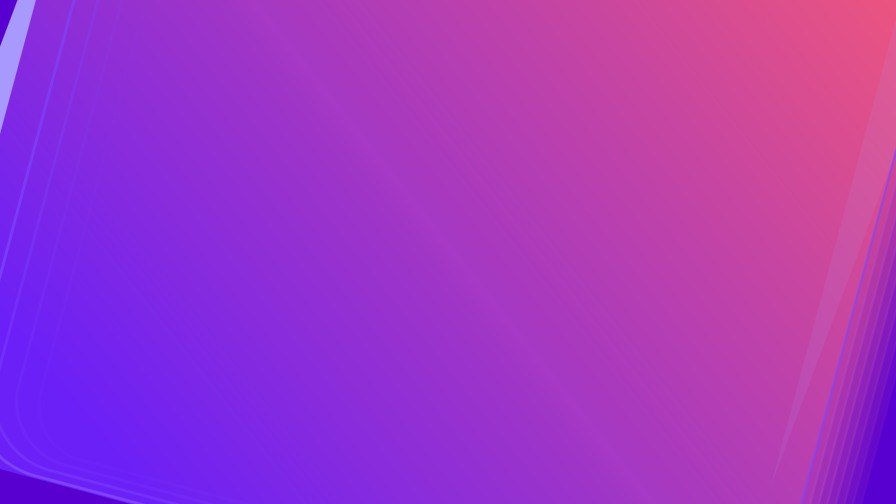
A Shadertoy shader for this background:

```glsl
// Diagonal violet-to-coral gradient framed by tilted, rounded, layered panel edges.

const vec3 VIOLET     = vec3(0.42, 0.125, 0.97);
const vec3 CORAL      = vec3(0.92, 0.33, 0.50);
const vec3 INDIGO     = vec3(0.345, 0.0, 0.81);
const vec3 LAVENDER   = vec3(0.66, 0.60, 1.0);
const vec3 LINE_BLUE  = vec3(0.49, 0.27, 1.0);
const vec3 LINE_MAUVE = vec3(0.70, 0.30, 0.78);

const vec2  GRADIENT_DIR   = vec2(0.78, 0.62);
const vec2  GRADIENT_RANGE = vec2(0.226, 2.007);
const float CREASE_POS     = 1.010;
const float TILT           = 0.2618;   // panel rotation, radians
const float STEEP_SLOPE    = 0.375;    // run over rise of the steeper cuts

const int   OUTLINES      = 4;
const vec2  OUTLINE_START = vec2(-0.117, 0.072);
const vec2  OUTLINE_STEP  = vec2(0.046, 0.018);
const float OUTLINE_WIDTH = 0.0028;

const int   BANDS       = 8;
const float BAND_START  = 1.536;
const float BAND_STEP   = 0.0165;
const float BAND_WIDTH  = 0.0022;

const float PANEL_BOTTOM = 0.067;
const float RIBBON_EDGE  = -0.190;
const float WEDGE_EDGE   = 1.468;

float pixel;   // size of one pixel in canvas units

// Coverage of the region where d is negative.
float fill(float d) {
    return 1.0 - smoothstep(-0.75 * pixel, 0.75 * pixel, d);
}

float stroke(float d, float halfWidth) {
    return fill(abs(d) - halfWidth);
}

// Distance to a corner rounded at its lower left; negative inside.
float roundedCorner(vec2 q, vec2 corner, float radius) {
    vec2 d = corner + radius - q;
    return length(max(d, 0.0)) + min(max(d.x, d.y), 0.0) - radius;
}

// Horizontal-run distance to a steep line through anchor; negative to its left.
float steepCut(vec2 p, vec2 anchor) {
    return (p.x - anchor.x - STEEP_SLOPE * (p.y - anchor.y)) / length(vec2(1.0, STEEP_SLOPE));
}

vec3 gradient(vec2 p) {
    float s = dot(p, GRADIENT_DIR);
    float t = (s - GRADIENT_RANGE.x) / (GRADIENT_RANGE.y - GRADIENT_RANGE.x);
    float crease = exp(-abs(s - CREASE_POS) * 35.0);
    return mix(VIOLET, CORAL, clamp(t, 0.0, 1.0)) + 0.012 * crease;
}

void mainImage(out vec4 fragColor, in vec2 fragCoord) {
    pixel = 1.0 / iResolution.y;
    vec2 p = fragCoord * pixel;
    float c = cos(TILT), s = sin(TILT);
    vec2 q = vec2(c * p.x - s * p.y, s * p.x + c * p.y);

    vec3 color = gradient(p);

    // Nested outlines, fading inward
    for (int i = 0; i < OUTLINES; i++) {
        float k = float(i);
        float d = roundedCorner(q, OUTLINE_START + k * OUTLINE_STEP, 0.17 - 0.02 * k);
        float low = 1.0 - smoothstep(0.1, 0.7, p.y);
        float alpha = 0.65 * pow(0.45, k) * (1.0 + 0.5 * low);
        color = mix(color, LINE_BLUE, alpha * stroke(d, OUTLINE_WIDTH));
    }

    // Pale wedge on the right
    float wedge = fill(WEDGE_EDGE - q.x) * fill(steepCut(p, vec2(1.516, 0.0)));
    color = mix(color, LAVENDER, 0.12 * wedge);

    // Stacked bands darkening toward the right corner
    for (int i = 0; i < BANDS; i++) {
        float k = float(i);
        float d = q.x - BAND_START - k * BAND_STEP;
        color = mix(color, INDIGO, fill(-d) / (float(BANDS) - k));
        vec3 lineColor = i == 0 ? LINE_BLUE : LINE_MAUVE;
        float alpha = i == 0 ? 0.65 : 0.45 * (1.0 - k / float(BANDS));
        color = mix(color, lineColor, alpha * stroke(d, BAND_WIDTH));
    }

    // Lavender ribbon and indigo corners on the left
    color = mix(color, LAVENDER, fill(q.x - RIBBON_EDGE));
    color = mix(color, INDIGO, fill(steepCut(p, vec2(0.0347, 1.0))));
    color = mix(color, INDIGO, fill(q.y - PANEL_BOTTOM));

    fragColor = vec4(color, 1.0);
}
```
